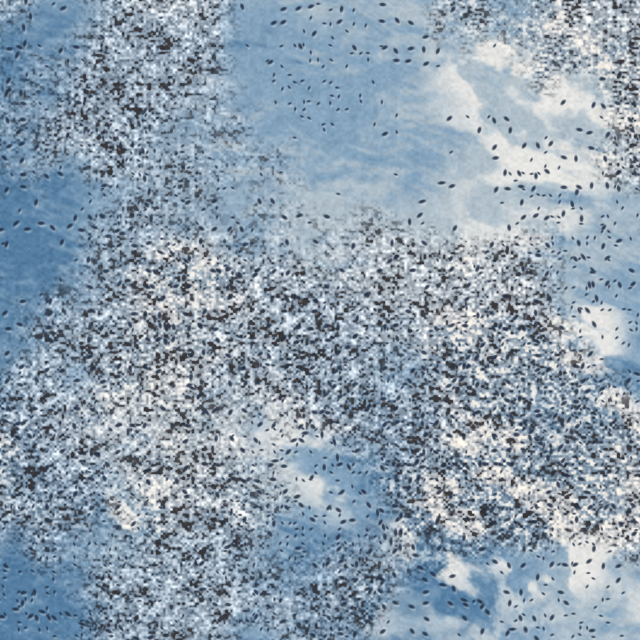
This texture is drawn by a WebGL 2 fragment shader. Its source:

```glsl
#version 300 es
precision highp float;
// Wind-worn blue snow seen from above: soft slanted ripples, bright drifts,
// gritty patches of thawed ground and dark trails of small footprints.
// Layered value noise makes the ground; hashed cells and paths place the prints.

uniform vec2 u_resolution;
out vec4 fragColor;

const vec3 DEEP_BLUE = vec3(0.33, 0.49, 0.63);
const vec3 MID_BLUE = vec3(0.52, 0.64, 0.74);
const vec3 PALE_BLUE = vec3(0.69, 0.75, 0.79);
const vec3 SNOW = vec3(0.90, 0.90, 0.89);
const vec3 GRIT = vec3(0.61, 0.63, 0.66);
const vec3 SOIL = vec3(0.25, 0.23, 0.23);
const vec3 PRINT = vec3(0.14, 0.19, 0.27);

float hash(vec2 p) {
    return fract(sin(dot(p, vec2(127.1, 311.7))) * 43758.5453);
}

vec2 hash2(vec2 p) {
    return vec2(hash(p), hash(p + vec2(37.0, 91.0)));
}

vec2 rotate(vec2 p, float angle) {
    float c = cos(angle), s = sin(angle);
    return vec2(c * p.x - s * p.y, s * p.x + c * p.y);
}

float noise(vec2 p) {
    vec2 cell = floor(p), f = fract(p);
    f = f * f * (3.0 - 2.0 * f);
    float low = mix(hash(cell), hash(cell + vec2(1.0, 0.0)), f.x);
    float high = mix(hash(cell + vec2(0.0, 1.0)), hash(cell + vec2(1.0)), f.x);
    return mix(low, high, f.y);
}

float fbm(vec2 p, int octaves) {
    float sum = 0.0, weight = 0.5, total = 0.0;
    for (int i = 0; i < octaves; i++) {
        sum += weight * noise(p);
        total += weight;
        weight *= 0.5;
        p = rotate(p, 0.6) * 2.03 + 17.3;
    }
    return sum / total;
}

// Height of the slanted, wind-blown ripples
float ripples(vec2 p) {
    vec2 warp = vec2(noise(p * 14.0), noise(p * 14.0 + 40.0)) - 0.5;
    return fbm((rotate(p, 0.45) + warp * 0.035) * vec2(20.0, 38.0), 3);
}

// Coverage of a soft-edged ellipse
float ellipse(vec2 p, vec2 radius, float soft) {
    float d = (length(p / radius) - 1.0) * min(radius.x, radius.y);
    return 1.0 - smoothstep(-soft, soft, d);
}

// One print per chosen cell, clustered by broad noise
float scatteredPrints(vec2 p, float cells, float share, float size, float soft) {
    vec2 cell = floor(p * cells);
    vec2 center = (cell + 0.3 + 0.4 * hash2(cell + cells)) / cells;
    float density = share * smoothstep(0.38, 0.68, fbm(center * 5.0 + 61.0, 2));
    float shown = step(hash(cell + 7.0 * cells), density);
    vec2 local = rotate(p - center, 6.2832 * hash(cell + 3.0 * cells));
    return shown * ellipse(local, vec2(size, size * 0.55), soft);
}

// Prints repeated left and right of a winding path
float trail(vec2 p, float seed, float soft) {
    const float SPACING = 0.021;
    vec2 q = rotate(p - hash2(vec2(seed, 5.0)), 6.2832 * hash(vec2(seed, 9.0)));
    q.y += 0.03 * sin(q.x * 9.0 + seed);
    float id = floor(q.x / SPACING);
    vec2 jitter = hash2(vec2(id, seed + 20.0)) - 0.5;
    float side = mod(id, 2.0) - 0.5;
    vec2 local = vec2(q.x - (id + 0.5) * SPACING, q.y - side * 0.009) - jitter * 0.006;
    float shown = step(abs(id), 12.0) * step(0.2, hash(vec2(id, seed + 50.0)));
    return shown * ellipse(rotate(local, jitter.x * 1.6), vec2(0.0052, 0.0026), soft);
}

float allPrints(vec2 p, float soft) {
    float cover = scatteredPrints(p, 46.0, 0.42, 0.0048, soft);
    cover = max(cover, scatteredPrints(p + 0.31, 90.0, 0.28, 0.0027, soft));
    for (int i = 0; i < 11; i++) {
        cover = max(cover, trail(p, float(i) + 1.0, soft));
    }
    return cover;
}

void main() {
    vec2 p = gl_FragCoord.xy / u_resolution.y;
    float soft = max(0.0013, 1.0 / u_resolution.y);

    // Blue snow with light from the upper left
    float broad = fbm(p * 3.2 + 4.0, 4);
    float relief = ripples(p) - ripples(p + vec2(-0.006, 0.008));
    float tone = 0.55 + 1.5 * (broad - 0.5) + 0.85 * relief;
    vec3 color = mix(DEEP_BLUE, MID_BLUE, smoothstep(0.1, 0.5, tone));
    color = mix(color, PALE_BLUE, smoothstep(0.5, 0.9, tone));

    // Ragged bright drifts
    float driftZone = smoothstep(0.44, 0.66, fbm(p * 3.6 + 23.0, 3));
    float drift = fbm(rotate(p, 0.45) * vec2(17.0, 25.0) + 3.0 * broad, 4);
    color = mix(color, SNOW, driftZone * smoothstep(0.44, 0.64, drift));

    // Gritty ground: fine grains, dark soil and warm crust
    float zone = fbm(p * 4.0 + 80.0, 5);
    float grit = smoothstep(0.43, 0.64, zone);
    float grain = noise(p * vec2(150.0, 175.0)) + noise(p * 265.0 + 9.0) - 1.0;
    float clump = fbm(p * 38.0 + 12.0, 3) - 0.5;
    color = mix(color, GRIT, 0.55 * grit);
    color += grit * (0.38 * grain + 0.35 * clump) * vec3(1.06, 1.0, 0.93);
    float soil = smoothstep(0.22, 0.6, -grain - 0.9 * clump);
    color = mix(color, SOIL, 0.85 * grit * soil);
    float crust = smoothstep(0.1, 0.55, grain + clump) * driftZone;
    color = mix(color, vec3(0.94, 0.90, 0.84), 0.7 * grit * crust);
    color += 0.05 * grain;

    // Footprints with a lit lower rim
    float rim = allPrints(p + vec2(-0.002, 0.004), soft);
    color = mix(color, SNOW, 0.3 * rim);
    color = mix(color, PRINT, 0.86 * allPrints(p, soft));

    fragColor = vec4(clamp(color, 0.0, 1.0), 1.0);
}
```
